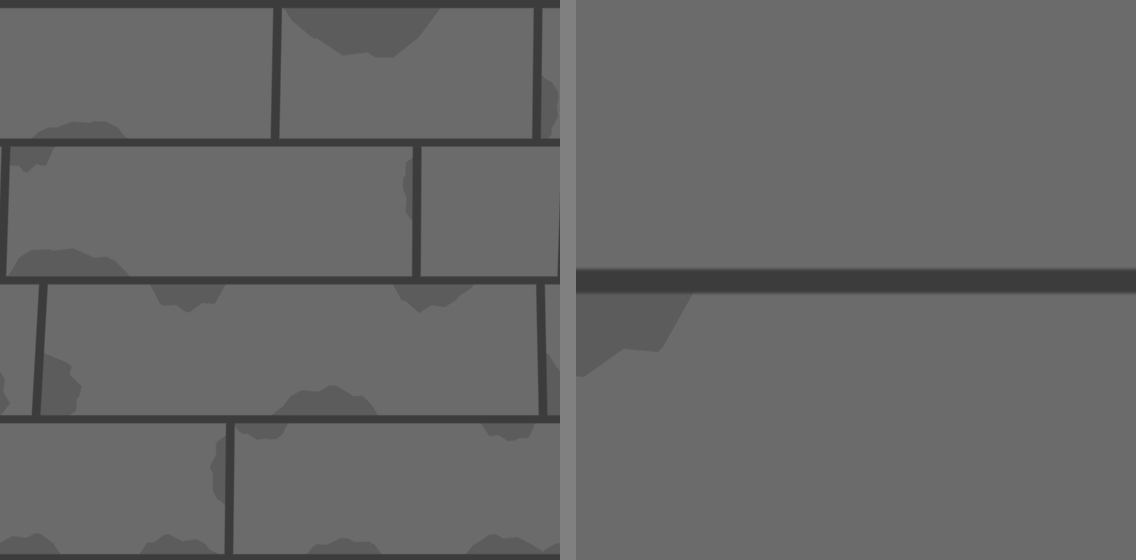
Left: the whole. Right: its middle third, enlarged.
Give the GLSL for this texture, as a Shadertoy shader.

```glsl
const vec3 BRICK = vec3(0.42), WORN = vec3(0.362), MORTAR = vec3(0.237);
const int ROWS = 4;
const float BED_HALF = 0.0072;        // half width of the inner bed lines
const float OUTER_BED_HALF = 0.0125;  // half width of the bed at the tile border
const float JOINT_HALF = 0.0078;      // half width of the upright joints
const float LINE_SOFTNESS = 0.0018;
const float JAG = 0.35;               // roughness of the chipped outlines
const float TOP_SPACING = 0.44, BOTTOM_SPACING = 0.29;

// Bed line heights, measured downward
const float BEDS[5] = float[5](0.002, 0.2546, 0.5007, 0.7487, 1.002);

// Two leaning joints per row: x at top and bottom of each
const vec4 JOINTS[4] = vec4[4](
    vec4(0.496, 0.491, 0.961, 0.958), vec4(0.011, 0.003, 0.745, 0.7435),
    vec4(0.078, 0.064, 0.965, 0.970), vec4(0.4115, 0.4085, 0.4115, 0.4085));

// Edge wear per row: first centre, half length, depth, count
const vec4 TOP_WEAR[4] = vec4[4](
    vec4(0.645, 0.145, 0.100, 1), vec4(0.055, 0.050, 0.055, 1),
    vec4(0.335, 0.075, 0.055, 2), vec4(0.465, 0.055, 0.036, 2));
const vec4 BOTTOM_WEAR[4] = vec4[4](
    vec4(0.140, 0.095, 0.037, 1), vec4(0.125, 0.120, 0.064, 1),
    vec4(0.580, 0.100, 0.058, 1), vec4(0.035, 0.080, 0.045, 4));

// Wear depth beside the two joints of each row
const vec2 JOINT_WEAR[4] = vec2[4](
    vec2(0.0, 0.040), vec2(0.0, 0.025), vec2(0.080, 0.045), vec2(0.033));

float hash(float n) { return fract(sin(n * 12.99) * 4375.85); }

// Signed offset on a canvas that wraps around
float wrapOffset(float d) { return fract(d + 0.5) - 0.5; }

// Faceted chip growing from an edge; positive inside
float chip(float along, float away, float halfLength, float depth, float seed) {
    float t = along / halfLength;
    float peak = mix(-0.4, 0.4, hash(seed));
    float ramp = t < peak ? (t + 1.0) / (peak + 1.0) : (1.0 - t) / (1.0 - peak);
    float outline = min(2.0 * ramp, 0.55 + 0.45 * ramp);
    outline += JAG * (abs(fract(1.6 * t + hash(seed + 7.0)) - 0.5) - 0.25);
    return depth * outline - away;
}

// Row of evenly spaced chips along one bed line
float edgeWear(float x, float away, vec4 wear, float spacing, float seed) {
    float inside = -1.0;
    for (int i = 0; i < int(wear.w); i++) {
        float k = float(i);
        float depth = wear.z * mix(0.9, 1.1, hash(seed + k * 3.1));
        float along = wrapOffset(x - wear.x - k * spacing);
        inside = max(inside, chip(along, away, wear.y, depth, seed + k));
    }
    return inside;
}

void mainImage(out vec4 fragColor, in vec2 fragCoord) {
    vec2 p = fragCoord / iResolution.xy;
    p.y = 1.0 - p.y;
    float pixel = 1.0 / iResolution.y;

    // Current row and position within it
    int row = 0;
    for (int i = 1; i < ROWS; i++) row += int(step(BEDS[i], p.y));
    float fromTop = p.y - BEDS[row];
    float fromBottom = BEDS[row + 1] - p.y;
    float t = fromTop / (fromTop + fromBottom);
    float seed = float(row) * 17.0 + 1.0;

    // Wear along the beds
    float wear = max(
        edgeWear(p.x, fromTop, TOP_WEAR[row], TOP_SPACING, seed),
        edgeWear(p.x, fromBottom, BOTTOM_WEAR[row], BOTTOM_SPACING, seed + 8.0));

    // Bed lines
    float topHalf = row == 0 ? OUTER_BED_HALF : BED_HALF;
    float bottomHalf = row == ROWS - 1 ? OUTER_BED_HALF : BED_HALF;
    float line = min(fromTop - topHalf, fromBottom - bottomHalf);

    // Joints, worn on the right in even rows and on the left in odd rows
    bool even = row % 2 == 0;
    for (int j = 0; j < 2; j++) {
        vec2 ends = j == 0 ? JOINTS[row].xy : JOINTS[row].zw;
        float dx = wrapOffset(p.x - mix(ends.x, ends.y, t));
        line = min(line, abs(dx) - JOINT_HALF);
        float away = even ? dx : -dx;
        float along = t - (even ? 0.78 : 0.36);
        float side = chip(along, away, 0.28, JOINT_WEAR[row][j], seed + float(j) + 4.0);
        wear = max(wear, min(side, away));
    }

    vec3 color = mix(BRICK, WORN, smoothstep(-pixel, pixel, wear));
    float soft = max(LINE_SOFTNESS, pixel);
    color = mix(MORTAR, color, smoothstep(-soft, soft, line));
    fragColor = vec4(color, 1.0);
}
```
